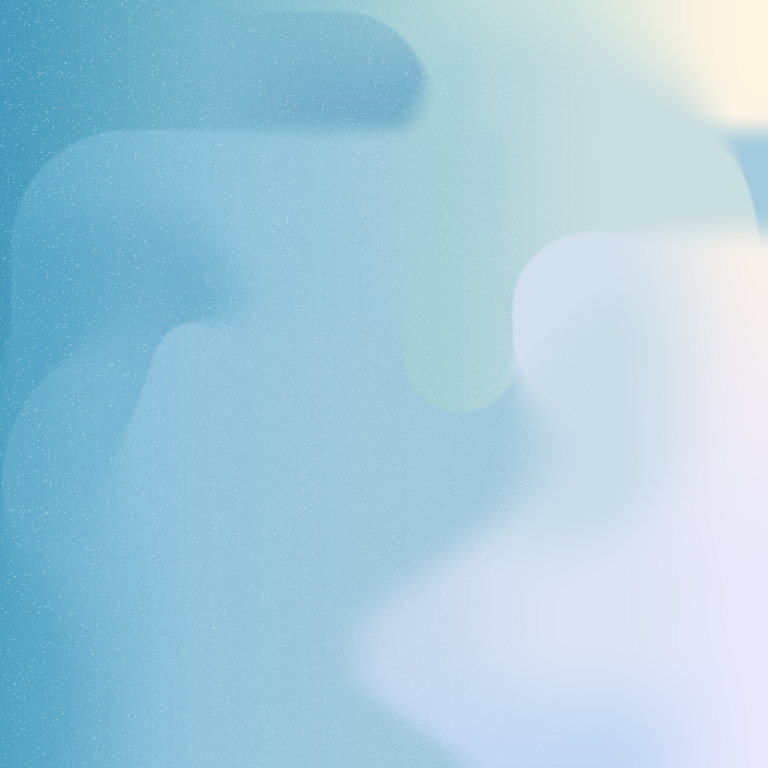
Reproduce this background procedurally as a three.js fragment shader.

```glsl
// Soft overlapping blue, green and lavender waves with a fine pale grain.
varying vec2 vUv;

float hash(vec2 p) {
  vec3 q = fract(vec3(p.xyx) * 0.1031);
  q += dot(q, q.yzx + 33.33);
  return fract((q.x + q.y) * q.z);
}

// Coverage of a shape from its signed distance and edge softness.
float cover(float d, float soft) {
  return 1.0 - smoothstep(-soft, soft, d);
}

// Intersection of two half planes with a rounded corner.
float corner(vec2 d, float r) {
  d += r;
  return min(max(d.x, d.y), 0.0) + length(max(d, 0.0)) - r;
}

float roundBox(vec2 p, vec2 halfSize, float r) {
  return corner(abs(p) - halfSize, r);
}

// Three-stop horizontal blend.
vec3 ramp(vec3 a, vec3 b, vec3 c, float mid, float end, float x) {
  return mix(mix(a, b, smoothstep(-0.1, mid, x)), c, smoothstep(mid - 0.1, end, x));
}

void main() {
  vec2 p = vUv;
  float x = p.x, y = p.y;

  // Backdrop: teal on the left, cream above lavender on the right
  vec3 rightGlow = mix(vec3(0.91, 0.91, 0.99), vec3(1.0, 0.96, 0.89), smoothstep(0.15, 0.95, y));
  vec3 color = ramp(vec3(0.25, 0.59, 0.73), vec3(0.51, 0.745, 0.815), vec3(0.79, 0.885, 0.865), 0.38, 0.74, x);
  color = mix(color, rightGlow, smoothstep(0.68, 0.98, x));

  // Broad blue body with a rounded upper left corner
  vec3 bodyColor = ramp(vec3(0.33, 0.65, 0.78), vec3(0.56, 0.765, 0.855), vec3(0.64, 0.795, 0.865), 0.34, 0.6, x);
  float bodySoft = 0.003 + 0.022 * smoothstep(0.2, 0.5, x) + 0.06 * (1.0 - smoothstep(0.42, 0.6, y));
  float body = cover(corner(vec2(0.016 - x, y - 0.831), 0.15), bodySoft);
  color = mix(color, bodyColor, body);

  // Shaded fold on the left of the body
  vec3 foldColor = mix(vec3(0.33, 0.645, 0.775), vec3(0.44, 0.695, 0.81), smoothstep(0.0, 0.22, x));
  float fold = cover(corner(vec2(x - 0.3, y - 0.72), 0.12), 0.06);
  color = mix(color, foldColor, fold * body);

  // Round lobe at the left edge
  vec2 lobePos = (p - vec2(0.2, 0.37)) / vec2(0.197, 0.2);
  float lobeSoft = 0.015 + 0.3 * smoothstep(0.05, 0.17, x) + 0.25 * (1.0 - smoothstep(0.22, 0.36, y));
  vec3 lobeColor = mix(vec3(0.39, 0.675, 0.795), vec3(0.47, 0.72, 0.83), smoothstep(0.0, 0.15, x));
  color = mix(color, lobeColor, cover(length(lobePos) - 1.0, lobeSoft));

  // Lighter wave in front of the fold
  float waveEdge = 0.14 + 0.065 * smoothstep(0.34, 0.58, y);
  float waveSoft = 0.003 + 0.13 * (1.0 - smoothstep(0.18, 0.46, y)) + 0.035 * smoothstep(0.23, 0.34, x);
  float wave = cover(corner(vec2(waveEdge - x, y - 0.581), 0.05), waveSoft);
  vec3 waveColor = ramp(vec3(0.41, 0.69, 0.81), vec3(0.57, 0.768, 0.86), vec3(0.63, 0.785, 0.86), 0.28, 0.55, x);
  color = mix(color, waveColor, wave);

  // Green sheet with a hanging tongue and a curved right side
  float tongue = roundBox(p - vec2(0.6, 0.764), vec2(0.075, 0.3), 0.073);
  float sheet = min(tongue, corner(vec2(0.6 - x, 0.6 - y), 0.02));
  float sheetMask = cover(sheet, 0.005 + 0.085 * smoothstep(0.5, 0.76, y));
  float arcSoft = 0.003 + 0.065 * smoothstep(0.76, 0.94, y);
  sheetMask *= cover(corner(vec2(x - 0.99, y - 0.96), 0.3), arcSoft);
  vec3 sheetColor = mix(vec3(0.645, 0.81, 0.845), vec3(0.79, 0.872, 0.88), smoothstep(0.54, 0.82, x));
  color = mix(color, sheetColor, sheetMask);

  // Deep blue blob at the top
  float blobSlant = 0.4 * max(0.9 - y, 0.0);
  float blobSoft = 0.004 + 0.025 * (1.0 - smoothstep(0.84, 0.94, y));
  float blob = cover(corner(vec2(x - 0.56 + blobSlant, y - 0.985), 0.12), blobSoft);
  blob *= cover(0.831 - y, 0.02) * smoothstep(0.2, 0.42, x);
  blob *= 1.0 - 0.5 * smoothstep(0.86, 0.98, y);
  color = mix(color, vec3(0.46, 0.69, 0.795), blob);

  // Pale colours: soft shade in the centre, blue glow along the bottom
  vec3 paleColor = mix(vec3(0.77, 0.845, 0.925), vec3(0.86, 0.895, 0.955), smoothstep(0.5, 0.76, x));
  paleColor = mix(paleColor, vec3(0.82, 0.88, 0.93), smoothstep(0.4, 0.6, y));
  paleColor = mix(paleColor, vec3(0.76, 0.845, 0.955), 1.0 - smoothstep(0.0, 0.18, y));
  vec2 shadePos = p - vec2(0.79, 0.45);
  shadePos.y -= 0.5 * shadePos.x;
  float shade = cover(length(shadePos / vec2(0.16, 0.15)) - 1.0, 0.4);
  paleColor = mix(paleColor, vec3(0.775, 0.86, 0.91), 0.85 * shade);
  paleColor = mix(paleColor, rightGlow, smoothstep(0.78, 1.0, x));

  // Pale wave: crisp upper corner, blurred diagonal below
  float paleEdge = 0.667 + 0.033 * exp(-pow((y - 0.42) / 0.07, 2.0));
  paleEdge -= 0.2 * smoothstep(0.16, 0.37, 0.53 - y);
  paleEdge += 0.15 * (1.0 - smoothstep(-0.02, 0.13, y));
  float paleSoft = 0.003 + 0.065 * (1.0 - smoothstep(0.4, 0.56, y)) + 0.03 * smoothstep(0.75, 0.92, x);
  paleSoft -= 0.025 * (1.0 - smoothstep(0.12, 0.26, y));
  float pale = cover(corner(vec2(paleEdge - x, y - 0.697), 0.1), paleSoft);
  color = mix(color, paleColor, pale);

  // Fine scattered grain
  vec2 grid = p * 512.0;
  float dotMask = 1.0 - smoothstep(0.3, 0.7, length(fract(grid) - 0.5));
  float grain = smoothstep(0.92, 0.97, hash(floor(grid))) * dotMask;
  color = mix(color, vec3(0.84, 0.93, 0.94), 0.4 * grain * (1.0 - smoothstep(0.6, 0.95, x)));

  gl_FragColor = vec4(color, 1.0);
}
```
